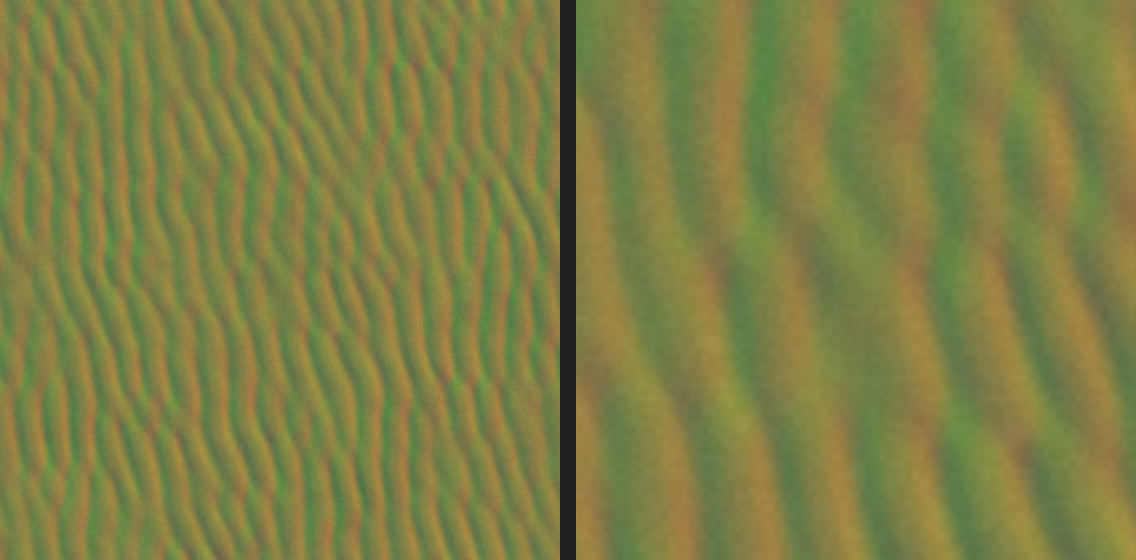
Left: the whole. Right: its middle third, enlarged.
A WebGL 2 fragment shader for this pattern:

```glsl
#version 300 es
precision highp float;
precision highp int;
// Wind ripples in sand, coloured by slope: the x slope drives red, the y slope green.
// The height is a narrow band of random plane waves, so ripples bend, fork and fade.
// Every wave has whole-number frequencies, which makes the tile seamless.

uniform vec2 u_resolution;
out vec4 fragColor;

const float TAU = 6.2831853;
const int WAVES = 56;

uint scramble(uint n) {
    n ^= n >> 16;
    n *= 0x7feb352du;
    n ^= n >> 15;
    n *= 0x846ca68bu;
    return n ^ (n >> 16);
}

float random(uint seed) {
    return float(scramble(seed) & 65535u) / 65536.0;
}

// Roughly normal value, zero mean, deviation 0.5
float bell(uint seed) {
    return random(seed) + random(seed + 1u) + random(seed + 2u) - 1.5;
}

// Value noise from -0.5 to 0.5 that wraps after the given number of cells
float wrappedNoise(vec2 uv, int cells, uint seed) {
    vec2 p = uv * float(cells);
    vec2 f = smoothstep(0.0, 1.0, fract(p));
    ivec2 a = ivec2(floor(p)) % cells;
    ivec2 b = (a + 1) % cells;
    uint top = seed + uint(b.y * cells);
    uint bottom = seed + uint(a.y * cells);
    float low = mix(random(bottom + uint(a.x)), random(bottom + uint(b.x)), f.x);
    float high = mix(random(top + uint(a.x)), random(top + uint(b.x)), f.x);
    return mix(low, high, f.y) - 0.5;
}

// Slope of the rippled surface, with its strength evened out
vec2 rippleSlope(vec2 uv) {
    vec2 envelope = vec2(0.0);
    vec2 slope = vec2(0.0);
    vec2 quadrature = vec2(0.0);
    for (int i = 0; i < WAVES; i++) {
        uint seed = uint(i) * 8u + 3301u;
        vec2 frequency = round(vec2(19.5 + 5.4 * bell(seed), 2.6 + 9.5 * bell(seed + 3u)));
        float phase = TAU * (dot(frequency, uv) + random(seed + 6u));
        vec2 wave = vec2(cos(phase), sin(phase));
        envelope += wave;
        slope += frequency * wave.x;
        quadrature += frequency * wave.y;
    }
    float strength = sqrt(dot(envelope, envelope) + 0.5 * float(WAVES));
    // The second harmonic makes a gentle windward side and a sharp lee edge
    vec2 harmonic = (envelope.x * quadrature + envelope.y * slope) / strength;
    return (slope + 0.32 * harmonic) / (19.5 * strength);
}

void main() {
    vec2 uv = gl_FragCoord.xy / u_resolution;
    vec2 slope = rippleSlope(uv);

    // Slope to colour: tan on one flank, green on the other
    vec3 color = vec3(0.502, 0.503, 0.274);
    color.rg += vec2(0.133, 0.14) * slope;
    color.b -= dot(vec2(0.006, 0.02), slope);

    // Broad drifts, faint blotches and fine grain
    color.rg += 0.04 * vec2(wrappedNoise(uv, 9, 5000u), 0.6 * wrappedNoise(uv, 9, 6000u));
    color.rg += 0.035 * vec2(wrappedNoise(uv, 36, 7000u), wrappedNoise(uv, 36, 9000u));
    color += 0.03 * wrappedNoise(uv, 256, 20000u);

    fragColor = vec4(color, 1.0);
}
```
